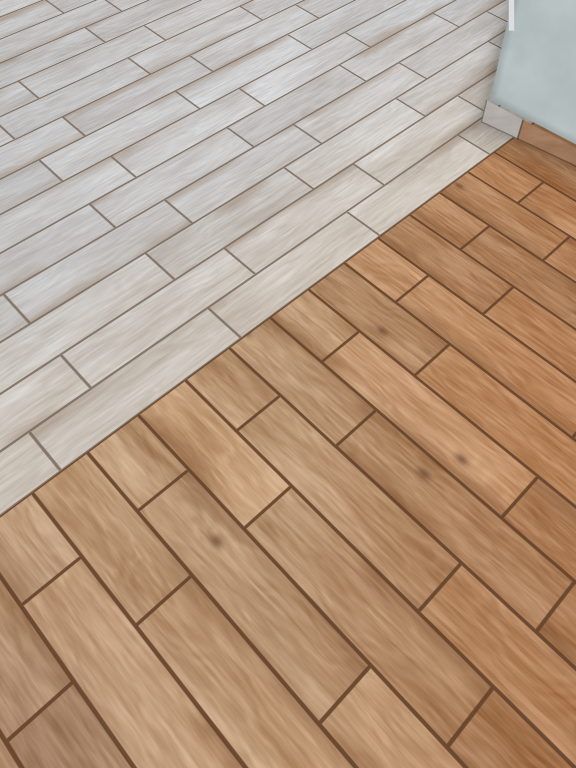
Write a Shadertoy shader that draws this texture.

```glsl
// Two wood-look tile floors, pale and brown, meeting at a diagonal seam beside a wall corner.

float hash(vec2 p) {
    vec3 q = fract(p.xyx * vec3(0.1031, 0.1030, 0.0973));
    q += dot(q, q.yzx + 33.33);
    return fract((q.x + q.y) * q.z);
}

float noise(vec2 p) {
    vec2 i = floor(p), f = fract(p);
    f = f * f * (3.0 - 2.0 * f);
    return mix(mix(hash(i), hash(i + vec2(1, 0)), f.x),
               mix(hash(i + vec2(0, 1)), hash(i + vec2(1, 1)), f.x), f.y);
}

float fbm(vec2 p) {
    float sum = 0.0, amp = 0.5;
    for (int i = 0; i < 4; i++) {
        sum += amp * noise(p);
        p = p * 2.03 + 17.7;
        amp *= 0.5;
    }
    return sum;
}

// Signed distance to the line a-b; negative above it, or right of a falling line.
float edge(vec2 p, vec2 a, vec2 b) {
    vec2 d = normalize(b - a), q = p - a;
    return d.x * q.y - d.y * q.x;
}

float cover(float d, float px) {
    return 1.0 - smoothstep(-px, px, d);
}

// Distance to the border of a tile of unit width.
float border(vec2 t, float len) {
    return min(min(t.x, len - t.x), min(t.y, 1.0 - t.y));
}

// x: fine grain, y: broad stain, z: dark streak near the long edges
vec3 woodGrain(vec2 t, vec2 id) {
    vec2 shift = vec2(hash(id), hash(id + 41.0)) * 60.0;
    float warp = fbm(t * vec2(0.7, 2.2) + shift);
    float rings = 0.5 + 0.5 * sin(t.y * 24.0 + warp * 32.0);
    float fibre = fbm(t * vec2(1.8, 22.0) + shift + warp * 2.0);
    float stain = fbm(t * vec2(0.45, 2.0) + shift.yx);
    float side = hash(id + 7.0) > 0.5 ? t.y : 1.0 - t.y;
    float streak = smoothstep(0.32, 0.0, side + 0.35 * (warp - 0.5));
    streak *= smoothstep(0.35, 0.65, noise(vec2(t.x * 0.6, 3.0) + shift));
    return vec3(mix(fibre, rings, 0.16) - 0.48, stain - 0.47, streak);
}

vec3 paleFloor(vec2 f, vec2 p, float px) {
    float row = floor(f.y);
    float along = (f.x - 0.52 + 0.015 * row - 1.22 * mod(row, 2.0)) / 3.78;
    vec2 id = vec2(floor(along), row);
    vec2 t = vec2(fract(along) * 3.78, fract(f.y));
    vec3 g = woodGrain(t, id + 80.0);
    vec3 col = mix(vec3(0.80, 0.765, 0.725), vec3(0.775, 0.768, 0.765),
                   smoothstep(0.0, 5.0, f.y));
    col *= 0.985 + 0.05 * (hash(id + 12.0) - 0.5);
    col += vec3(0.13, 0.15, 0.17) * g.x + vec3(0.14, 0.17, 0.20) * g.y;
    col = mix(col, vec3(0.61, 0.53, 0.46), g.z * 0.5);
    col += 0.025 * smoothstep(0.5, 0.0, length(p - vec2(0.35, 0.05)));
    float joint = cover(border(t, 3.78) - 0.024, px);
    return mix(col, vec3(0.47, 0.41, 0.36), joint * 0.85);
}

vec3 brownFloor(vec2 f, vec2 p, float px) {
    float column = floor(f.x), depth = -f.y;
    float along = (depth - 2.82 + 1.39 * mod(column, 2.0)) / 4.13;
    vec2 id = vec2(column, floor(along));
    vec2 t = vec2(fract(along) * 4.13, fract(f.x));
    vec3 g = woodGrain(t, id + 20.0);

    // Light falls off from the seam towards the right and the lower left
    vec3 col = mix(vec3(0.755, 0.615, 0.48), vec3(0.69, 0.50, 0.35),
                   smoothstep(0.28, 0.75, p.x));
    col = mix(col, vec3(0.68, 0.54, 0.43), smoothstep(0.4, 0.0, p.x) * smoothstep(0.6, 0.95, p.y));
    col *= 1.0 + 0.10 * (hash(id + 5.0) - 0.5);
    col += vec3(0.20, 0.22, 0.22) * g.x + vec3(0.20, 0.23, 0.24) * g.y;
    col = mix(col, vec3(0.50, 0.34, 0.22), g.z * 0.42);

    // An occasional knot
    vec2 k = (t - vec2(0.5 + 3.0 * hash(id + 31.0), 0.3 + 0.4 * hash(id + 53.0))) * vec2(0.6, 1.0);
    float knot = exp(-dot(k, k) * 160.0) * step(0.72, hash(id + 67.0));
    col = mix(col, vec3(0.40, 0.27, 0.19), knot * 0.65);

    float joint = cover(min(border(t, 4.13), depth) - 0.027, px);
    return mix(col, vec3(0.39, 0.26, 0.17), joint * 0.9);
}

void mainImage(out vec4 fragColor, in vec2 fragCoord) {
    // Canvas heights, measured down from the upper left
    vec2 p = vec2(fragCoord.x, iResolution.y - fragCoord.y) / iResolution.y;
    float px = 0.75 / iResolution.y;

    // Perspective to floor units: x along the seam, y across it, one tile width each
    float w = 0.5604 + 0.688 * p.y - 0.035 * p.x;
    vec2 f = vec2(3.90 + 8.554 * p.x - 6.638 * p.y,
                  7.736 - 8.486 * p.x - 11.514 * p.y) / w;
    float floorPx = px * 13.0 / w;
    vec3 col = mix(brownFloor(f, p, floorPx), paleFloor(f, p, floorPx),
                   smoothstep(-floorPx, floorPx, f.y));

    // Skirting with its contact shadow
    float skirt = max(edge(p, vec2(0.626, 0.159), vec2(0.75, 0.217)),
                      edge(p, vec2(0.633, 0.130), vec2(0.626, 0.159)));
    col *= 1.0 - 0.22 * exp(-max(skirt, 0.0) * 70.0);
    float corner = edge(p, vec2(0.681, 0.156), vec2(0.674, 0.180));
    vec3 tile = mix(vec3(0.70, 0.68, 0.66), vec3(0.62, 0.47, 0.36), cover(corner, px));
    tile += 0.12 * (fbm(p * vec2(40.0, 110.0)) - 0.5);
    tile *= 1.0 - 0.4 * cover(abs(corner) - 0.001, px);
    tile *= 1.0 - 0.35 * cover(abs(skirt) - 0.0015, px);
    float skirtTop = edge(p, vec2(0.633, 0.130), vec2(0.75, 0.193));
    col = mix(col, tile, cover(max(skirt, -skirtTop), px));

    // Plastered wall and the pale pipe on its edge
    float wall = max(edge(p, vec2(0.638, 0.130), vec2(0.75, 0.188)),
                     edge(p, vec2(0.667, 0.0), vec2(0.638, 0.130)));
    vec3 plaster = vec3(0.71, 0.75, 0.75) + 0.10 * (fbm(p * 22.0) - 0.5);
    plaster *= 1.0 - 0.12 * smoothstep(-0.012, 0.0, wall);
    col = mix(col, plaster, cover(wall, px));
    float pipe = max(abs(p.x - 0.666) - 0.0035, p.y - 0.04);
    col = mix(col, vec3(0.86, 0.87, 0.87), cover(pipe, px));

    fragColor = vec4(clamp(col, 0.0, 1.0), 1.0);
}
```
